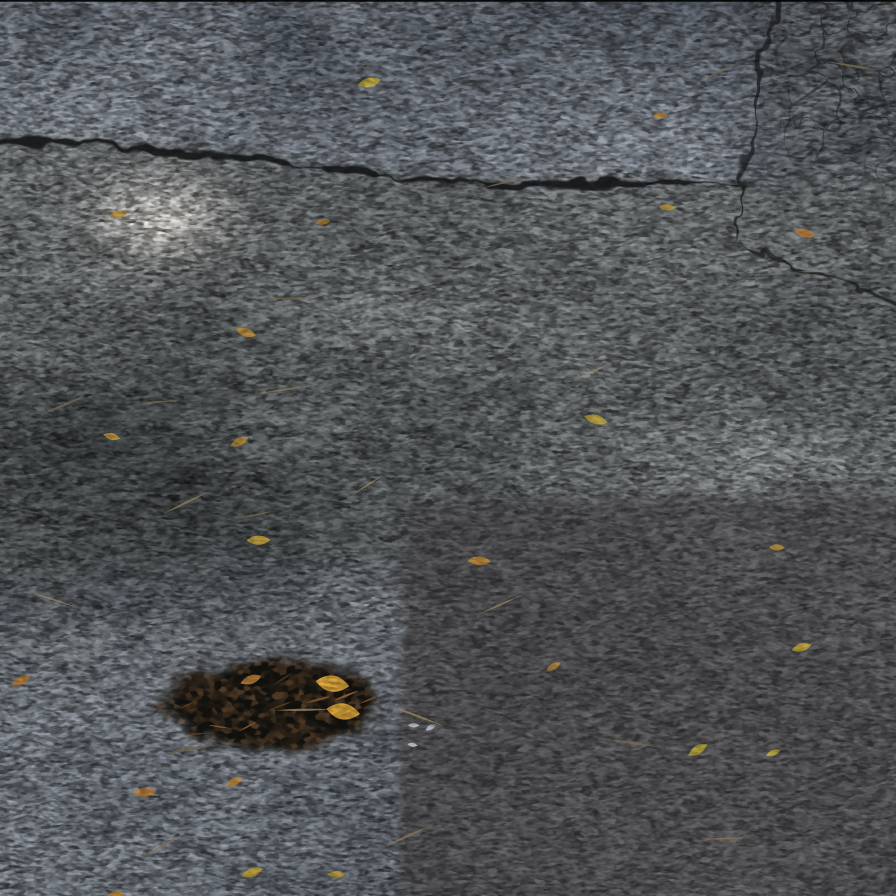
Give the GLSL for this texture, as a WebGL 2 fragment shader.

```glsl
#version 300 es
precision highp float;
// Weathered asphalt: horizontally streaked cellular grain over broad stains,
// a darker repair patch, branching cracks, a clump of wet litter,
// and loose leaves and twigs scattered on jittered grids.

#define GRAIN_CELLS vec2(105.0, 320.0)
#define GRAIN_CONTRAST 0.36
#define STAIN_CONTRAST 0.085
#define CRACK_WIDTH 0.0034
#define LEAF_SIZE vec2(0.0135, 0.0052)
#define TWIG_SIZE vec2(0.029, 0.0013)
#define ROAD vec3(0.325, 0.339, 0.344)
#define BLUE_ROAD vec3(0.372, 0.392, 0.420)
#define PATCH vec3(0.284, 0.284, 0.294)
#define LEAF vec3(0.74, 0.56, 0.20)
#define TWIG vec3(0.53, 0.46, 0.33)

uniform vec2 u_resolution;
out vec4 outColor;

vec2 hash2(vec2 p) {
    vec3 q = fract(p.xyx * vec3(0.1031, 0.1030, 0.0973));
    q += dot(q, q.yzx + 33.33);
    return fract((q.xx + q.yz) * q.zy);
}

// Soft cellular noise: random cell values blended by distance, centred on 0.
float cells(vec2 p, float sharpness) {
    vec2 id = floor(p);
    float sum = 0.0, total = 1e-5;
    for (int j = -1; j <= 1; j++)
    for (int i = -1; i <= 1; i++) {
        vec2 cell = id + vec2(i, j);
        vec2 d = cell + hash2(cell) - p;
        float w = exp(-sharpness * dot(d, d));
        sum += w * hash2(cell + 71.7).x;
        total += w;
    }
    return sum / total - 0.5;
}

// Gap between the two nearest cell centres: zero along cell borders.
float cellBorder(vec2 p) {
    float near = 9.0, second = 9.0;
    for (int j = -1; j <= 1; j++)
    for (int i = -1; i <= 1; i++) {
        vec2 cell = floor(p) + vec2(i, j);
        float d = length(cell + hash2(cell) - p);
        second = min(second, max(near, d));
        near = min(near, d);
    }
    return second - near;
}

float blob(vec2 p, vec2 center, vec2 radius) {
    vec2 q = (p - center) / radius;
    return exp(-dot(q, q));
}

float line(float d, float width, float px) {
    return 1.0 - smoothstep(width - px, width + px, abs(d));
}

// Pointed sliver, used for both leaves and twigs.
float sliver(vec2 d, float angle, vec2 size, float px) {
    float c = cos(angle), s = sin(angle);
    d = vec2(c * d.x + s * d.y, c * d.y - s * d.x);
    float halfWidth = size.y * (1.0 - d.x * d.x / (size.x * size.x));
    return 1.0 - smoothstep(-px, px, abs(d.y) - halfWidth);
}

// One sliver in some grid cells: x is coverage, y a random tint.
vec2 scatter(vec2 p, float count, float chance, vec2 size, float seed, float px) {
    vec2 q = p * count + seed;
    vec2 id = floor(q), pick = hash2(id + seed), spot = hash2(id + seed + 17.3);
    vec2 d = (fract(q) - 0.27 - 0.46 * spot) / count;
    float mask = sliver(d, pick.y - 0.4, size * (0.6 + 0.4 * spot.x), px);
    return vec2(mask * step(pick.x, chance), spot.y);
}

void main() {
    vec2 p = gl_FragCoord.xy / u_resolution;
    float px = 0.7 / min(u_resolution.x, u_resolution.y);
    float wobble = 0.009 * cells(p * 24.0, 5.0) + 0.006 * cells(p * 75.0, 5.0);
    float broad = cells(p * vec2(5.0, 9.0), 4.0) + 0.6 * cells(p * vec2(17.0, 26.0) + 9.0, 4.0);

    // Regions of the surface
    float crackY = mix(0.842, 0.794, smoothstep(0.0, 0.62, p.x)) + wobble;
    float upper = smoothstep(-0.01, 0.02, p.y - crackY) * (1.0 - 0.6 * smoothstep(0.8, 0.9, p.x));
    float lowerLeft = 1.0 - smoothstep(0.24, 0.37, p.y + 0.08 * broad);
    float patchArea = smoothstep(-0.012, 0.012, p.x - 0.447 + wobble)
                    * smoothstep(-0.012, 0.012, 0.43 + 0.02 * p.x - p.y + wobble);
    vec3 color = mix(ROAD, BLUE_ROAD, max(upper, 0.85 * lowerLeft));
    color = mix(color, PATCH, patchArea);

    // Stains and pale worn spots
    float stain = STAIN_CONTRAST * broad * (1.0 - 0.65 * patchArea);
    stain -= 0.09 * blob(p, vec2(0.32, 0.95), vec2(0.07, 0.08));
    stain -= 0.11 * blob(p, vec2(0.78, 1.0), vec2(0.22, 0.07));
    stain -= 0.07 * blob(p, vec2(0.12, 0.47), vec2(0.32, 0.13));
    stain += 0.07 * blob(p, vec2(0.42, 0.64), vec2(0.09, 0.04));
    stain += 0.06 * blob(p, vec2(0.80, 0.49), vec2(0.20, 0.06)) * (1.0 - patchArea);
    stain += 0.08 * blob(p, vec2(0.41, 0.33), vec2(0.07, 0.06)) * (1.0 - patchArea);
    color += stain + vec3(0.30, 0.28, 0.26) * blob(p, vec2(0.18, 0.755), vec2(0.075, 0.048));

    // Streaked grain
    vec2 g = p + vec2(0.0, 0.0012 * sin(p.x * 90.0 + 5.0 * sin(p.y * 31.0)));
    float grain = 0.62 * cells(g * GRAIN_CELLS, 6.0) + 0.5 * cells(g * GRAIN_CELLS * vec2(1.9, 1.3) + 40.0, 6.0);
    float streak = cells(g * vec2(13.0, 120.0), 5.0) * blob(p, vec2(0.1, 0.53), vec2(0.45, 0.17));
    color *= 1.0 + 2.9 * GRAIN_CONTRAST * grain * (1.0 - 0.2 * patchArea) + 0.35 * streak;

    // Main cracks and the fine net at the upper right
    float width = CRACK_WIDTH * (0.8 + 1.4 * cells(p * 38.0 + 5.0, 5.0));
    float crack = line(p.y - crackY, width, 2.0 * px) * smoothstep(0.85, 0.82, p.x);
    float riseX = 0.82 + 0.2 * (p.y - 0.75) + 2.0 * wobble;
    crack = max(crack, 0.8 * line(p.x - riseX, width, 2.0 * px) * smoothstep(0.72, 0.74, p.y));
    float branchY = 0.73 - 0.33 * (p.x - 0.82) + 2.0 * wobble;
    crack = max(crack, 0.8 * line(p.y - branchY, 0.8 * width, 2.0 * px) * smoothstep(0.82, 0.84, p.x));
    float net = 1.0 - smoothstep(0.02, 0.13, cellBorder(p * vec2(21.0, 30.0) + 90.0 * wobble));
    crack = max(crack, 0.55 * net * smoothstep(0.81, 0.92, p.x) * smoothstep(0.7, 0.9, p.y));
    color = mix(color, vec3(0.075, 0.08, 0.085), crack * 0.9);

    // Wet litter clump
    float clumpEdge = length((p - vec2(0.305, 0.213)) / vec2(0.125, 0.054)) + 22.0 * wobble;
    float clump = 1.0 - smoothstep(0.8, 1.08, clumpEdge);
    float crumbs = 0.5 + cells(p * vec2(150.0, 210.0), 7.0);
    color = mix(color, mix(vec3(0.06, 0.06, 0.05), vec3(0.32, 0.23, 0.15), crumbs * crumbs), clump);
    vec2 straw = scatter(p, 30.0, 0.6, vec2(0.017, 0.0013), 3.0, px);
    color = mix(color, vec3(0.45, 0.31, 0.16) * (0.6 + 0.6 * straw.y), straw.x * clump);

    // Loose twigs, leaves and pale chips
    vec2 twig = scatter(p, 8.0, 0.32, TWIG_SIZE, 11.0, px);
    color = mix(color, TWIG * (0.8 + 0.4 * twig.y), 0.8 * twig.x);
    vec2 leaf = scatter(p, 8.0, 0.34, LEAF_SIZE, 29.4, px);
    vec3 leafColor = mix(LEAF * vec3(0.85, 0.72, 0.9), LEAF * vec3(0.92, 1.12, 1.1), leaf.y);
    color = mix(color, leafColor * (1.0 + 0.4 * grain), 0.9 * leaf.x);
    for (int i = 0; i < 2; i++) {
        vec2 d = p - vec2(0.371, 0.237) - float(i) * vec2(0.012, -0.031);
        color = mix(color, LEAF * (1.0 + 0.5 * grain), sliver(d, -0.15, vec2(0.019, 0.009), px));
    }
    vec2 chip = scatter(p, 55.0, 0.45, vec2(0.009, 0.0035), 7.0, px);
    color = mix(color, vec3(0.68, 0.70, 0.73), chip.x * smoothstep(0.4, 0.7, blob(p, vec2(0.465, 0.178), vec2(0.04, 0.02))));

    // Dark hairline along the top border
    color *= 1.0 - 0.9 * smoothstep(0.997, 0.999, p.y);
    outColor = vec4(clamp(color, 0.0, 1.0), 1.0);
}
```
